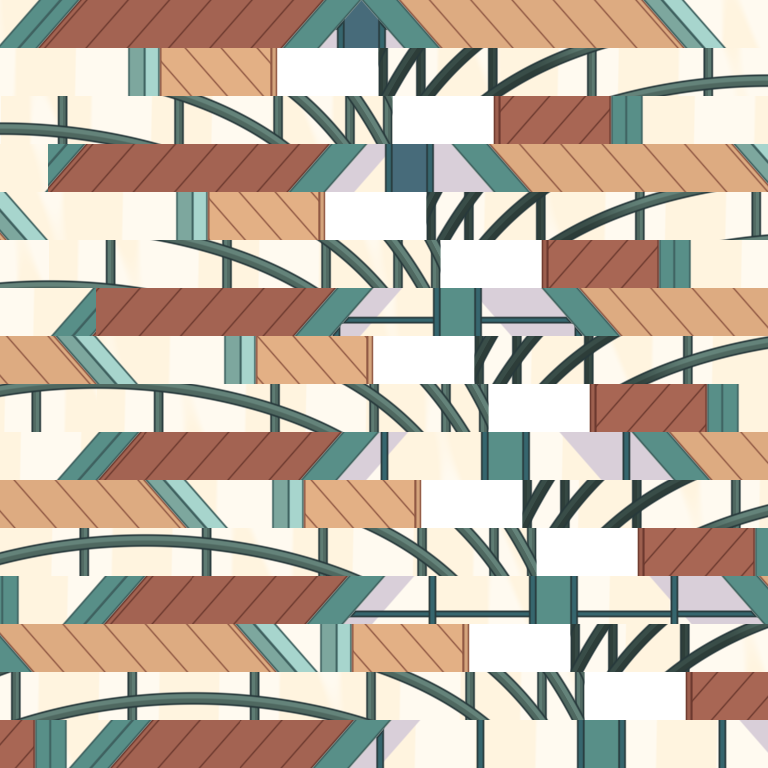
Write a three.js fragment shader that draws this pattern.

```glsl
// A wide mirrored facade (gable, panelled walls, arched pergola) cut into square tiles.
// The tiles are re-laid in rows of 16 although the facade is 49 wide, so every strip
// shows another slice. All lengths below are in tiles; one tile is 1/16 of the canvas.
varying vec2 vUv;

const float COLUMNS = 16.0;
const float FACADE = 49.0;          // facade width before it wraps
const float CENTRE = 7.53;          // gable axis
const float PITCH = 0.875;          // run of the roof per tile of drop
const float SLANT = 0.753;          // horizontal to perpendicular roof distance
const float EDGE = 0.022;           // edge softness
const float OUTLINE = 0.035;
const float PERGOLA = 8.15;         // half width of the pergola
const float ARC_STEP = 1.29;
const float ARC_HALF = 0.13;
const vec3 CREAM = vec3(1.0, 0.957, 0.875);
const vec3 PALE = vec3(1.0, 0.98, 0.94);
const vec3 WHITE = vec3(1.0);
const vec3 LILAC = vec3(0.85, 0.81, 0.85);
const vec3 RED = vec3(0.64, 0.39, 0.32);
const vec3 ORANGE = vec3(0.865, 0.67, 0.505);
const vec3 TEAL = vec3(0.345, 0.56, 0.535);
const vec3 MIST = vec3(0.49, 0.655, 0.62);
const vec3 MINT = vec3(0.655, 0.835, 0.805);
const vec3 BLUE = vec3(0.28, 0.42, 0.48);
const vec3 FRAME = vec3(0.21, 0.40, 0.43);
const vec3 INK = vec3(0.15, 0.22, 0.23);
const vec3 MOSS = vec3(0.37, 0.485, 0.45);
const vec3 PINE = vec3(0.21, 0.285, 0.265);

float cover(float d) { return 1.0 - smoothstep(-EDGE, EDGE, d); }

float band(float x, float lo, float hi) { return abs(x - 0.5 * (lo + hi)) - 0.5 * (hi - lo); }

// Distance to the nearest of evenly spaced lines
float lines(float x, float spacing) { return abs(fract(x / spacing + 0.5) - 0.5) * spacing; }

// Filled shape with an outline just inside its edge
vec3 inked(vec3 base, vec3 fill, vec3 ink, float d) {
  return mix(mix(base, ink, cover(d)), fill, cover(d + OUTLINE));
}

// Depth of a pergola arc below its crown
float arcDrop(float b) { return 0.0408 * b * b + 0.56 * pow(b / 6.67, 6.0); }

vec3 gable(vec3 col, float side, float a, float y, float r) {
  float inside = r * SLANT;
  float shade = side < 0.0 ? 0.6 : 1.5;
  col = mix(col, LILAC, cover(inside) * cover(-(r + shade) * SLANT));
  float rail = lines(y - 0.55, 2.12) - 0.07;
  col = inked(col, FRAME, INK, max(rail, inside));
  vec3 post = mix(BLUE, TEAL, step(2.0, y));
  col = mix(col, post, cover(max(a - 0.46, inside)));
  float mullion = lines(a - 0.43, 2.09) - 0.08;
  return inked(col, FRAME, INK, max(mullion, inside));
}

vec3 roof(vec3 col, float side, float r, vec3 wood, vec3 grain) {
  vec3 endIn = side < 0.0 ? TEAL : MIST;
  vec3 endOut = side < 0.0 ? TEAL : MINT;
  vec3 seam = mix(TEAL, INK, 0.55);
  vec3 planks = mix(wood, grain, cover(lines(r - 1.42, 0.86) * SLANT - 0.014));
  col = inked(col, planks, grain, band(r, 0.77, 5.87) * SLANT);
  col = inked(col, TEAL, seam, band(r, 0.0, 0.77) * SLANT);
  col = inked(col, endIn, seam, band(r, 5.87, 6.28) * SLANT);
  return inked(col, endOut, seam, band(r, 6.25, 6.72) * SLANT);
}

vec3 wall(vec3 col, float side, float a, float r, vec3 wood, vec3 grain) {
  vec3 pillarIn = side < 0.0 ? TEAL : MIST;
  vec3 pillarOut = side < 0.0 ? TEAL : MINT;
  vec3 seam = mix(TEAL, INK, 0.5);
  col = inked(col, pillarIn, seam, band(a, 11.14, 11.5));
  col = inked(col, pillarOut, seam, band(a, 11.47, 11.8));
  vec3 planks = mix(wood * 1.03, grain, cover(lines(r - 10.08, 0.75) * SLANT - 0.014));
  col = inked(col, planks, grain, band(a, 11.8, 14.14));
  col = inked(col, wood * 0.96, grain, band(a, 14.11, 14.25));
  return mix(col, WHITE, cover(band(a, 14.25, 16.35)));
}

vec3 pergola(vec3 col, float side, float b, float y) {
  vec3 wood = mix(MOSS, PINE, step(0.0, side) * smoothstep(3.5, 5.0, b));
  // Posts sit at equal angles round the vault, so they crowd at its sides
  for (int i = 0; i < 5; i++) {
    float post = PERGOLA * sin(radians(9.0 + 18.0 * float(i)));
    vec3 tone = wood * (b < post ? 1.0 : 0.86);
    col = inked(col, tone, INK, abs(b - post) - 0.1);
  }
  float slope = (arcDrop(b + 0.01) - arcDrop(b - 0.01)) / 0.02;
  float h = y - arcDrop(b) - 0.68;
  float offset = h - ARC_STEP * floor(h / ARC_STEP + 0.5);
  float d = abs(offset) / sqrt(1.0 + slope * slope) - ARC_HALF;
  vec3 tone = wood * mix(1.06, 0.84, smoothstep(-EDGE, EDGE, offset));
  return inked(col, tone, INK, d);
}

void main() {
  // Position in the unbroken facade, y pointing down
  vec2 grid = vec2(vUv.x, 1.0 - vUv.y) * COLUMNS;
  float run = floor(grid.y) * COLUMNS + grid.x;
  float y = floor(run / FACADE) + fract(grid.y);
  float side = mod(run - CENTRE + 0.5 * FACADE, FACADE) - 0.5 * FACADE;
  float a = abs(side);
  float r = a - PITCH * y;
  float b = 0.5 * FACADE - a;

  vec3 wood = side < 0.0 ? RED : ORANGE;
  vec3 grain = side < 0.0 ? vec3(0.42, 0.22, 0.18) : vec3(0.56, 0.34, 0.26);
  float glow = sin(side * 1.9 + 0.3 * y) + sin(side * 3.1 - 0.2 * y);
  vec3 col = mix(CREAM, PALE, smoothstep(-0.1, 0.1, glow));

  if (b < PERGOLA) col = pergola(col, side, b, y);
  if (r < 0.1) col = gable(col, side, a, y, r);
  col = wall(col, side, a, r, wood, grain);
  col = roof(col, side, r, wood, grain);
  gl_FragColor = vec4(col, 1.0);
}
```
